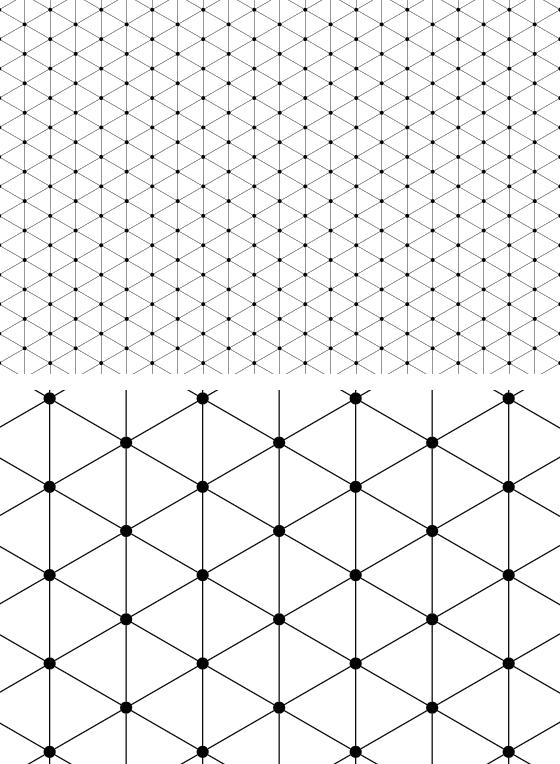
Top: the whole. Bottom: its middle third, enlarged.
A Shadertoy shader for this pattern:

```glsl
// Isometric triangle grid: thin dark lines with a round dot at every crossing.

const float COLUMN_STEP = 0.04554;              // distance between parallel lines, in canvas widths
const float SIDE = COLUMN_STEP * 2.0 / sqrt(3.0); // triangle side
const float LINE_WIDTH = 0.00074;
const float DOT_RADIUS = 0.0036;
const vec2 GRID_ORIGIN = vec2(-0.0005, 0.0274); // a crossing, measured from the canvas centre
const vec3 PAPER = vec3(1.0);
const vec3 INK = vec3(0.01);

// Signed offset from the nearest multiple of period
float nearestOffset(float x, float period) {
    return x - period * round(x / period);
}

// Share of a pixel covered by a line that may be thinner than the pixel
float lineCoverage(float d, float width, float pixel) {
    float upper = min(d + 0.5 * pixel, 0.5 * width);
    float lower = max(d - 0.5 * pixel, -0.5 * width);
    return max(upper - lower, 0.0) / pixel;
}

// One family of evenly spaced parallel lines
float parallelLines(vec2 p, vec2 normal, float spacing, float width, float pixel) {
    return lineCoverage(nearestOffset(dot(p, normal), spacing), width, pixel);
}

// Distance to the nearest point of a rectangular lattice
float latticeDistance(vec2 p, vec2 cell) {
    return length(p - cell * round(p / cell));
}

// Dots on two rectangular lattices, staggered by half a cell
float staggeredDots(vec2 p, vec2 cell, float radius, float pixel) {
    float d = min(latticeDistance(p, cell), latticeDistance(p - 0.5 * cell, cell));
    return clamp(0.5 + (radius - d) / pixel, 0.0, 1.0);
}

void mainImage(out vec4 fragColor, in vec2 fragCoord) {
    float pixel = 1.0 / iResolution.x;
    vec2 p = (fragCoord - 0.5 * iResolution.xy) * pixel - GRID_ORIGIN;

    // Three line directions, 60 degrees apart
    float ink = 0.0;
    for (int i = 0; i < 3; i++) {
        float angle = radians(60.0) * float(i);
        vec2 normal = vec2(cos(angle), sin(angle));
        ink = max(ink, parallelLines(p, normal, COLUMN_STEP, LINE_WIDTH, pixel));
    }

    // Dots at the crossings
    vec2 cell = vec2(2.0 * COLUMN_STEP, SIDE);
    ink = max(ink, staggeredDots(p, cell, DOT_RADIUS, pixel));

    fragColor = vec4(mix(PAPER, INK, ink), 1.0);
}
```
